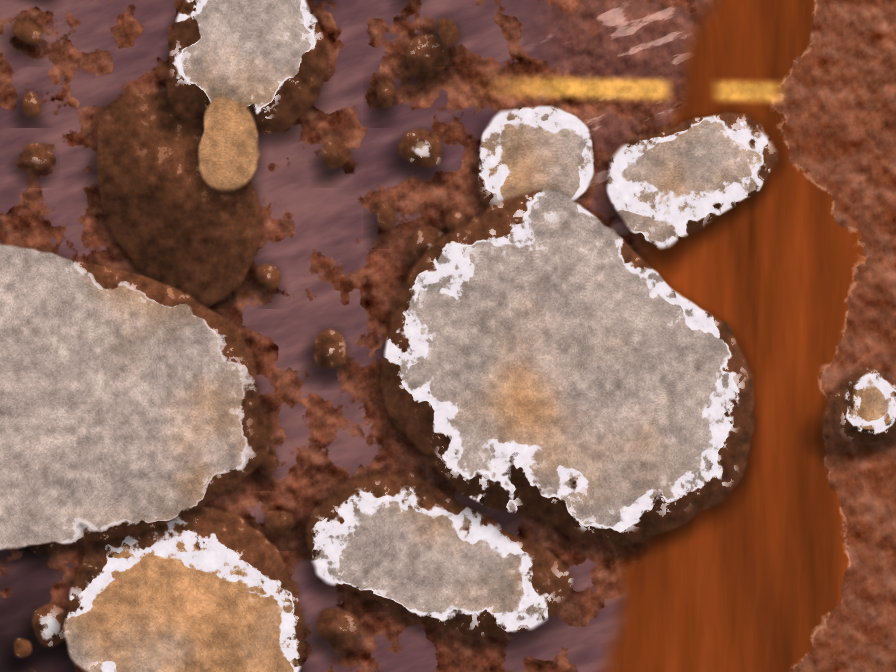
This texture is drawn by a Shadertoy shader. Its source:

```glsl
// Wet stones with salt-crusted dry tops in a rusty, muddy stream seen from above.
// The ground blends water, channel and bank by noise; stones are tapered
// superellipses with noisy outlines, painted in order over hashed pebbles.

const vec3 WATER_DARK = vec3(0.39, 0.26, 0.28);
const vec3 WATER_PALE = vec3(0.52, 0.36, 0.35);
const vec3 RUST = vec3(0.50, 0.23, 0.09);
const vec3 MUD = vec3(0.44, 0.25, 0.18);
const vec3 WET_STONE = vec3(0.40, 0.24, 0.16);
const vec3 DRY_GREY = vec3(0.70, 0.62, 0.58);
const vec3 DRY_TAN = vec3(0.74, 0.54, 0.38);
const vec3 SALT = vec3(0.93, 0.89, 0.91);
const vec3 SUN = vec3(1.0, 0.74, 0.36);
const vec2 TO_LIGHT = vec2(0.006, 0.017);
const float EDGE = 0.003;

// Large stones: centre and radii, then angle, wet rim width, salt amount
const int STONE_COUNT = 10;
const vec4 STONES[STONE_COUNT] = vec4[STONE_COUNT](
    vec4(0.27, 0.71, 0.10, 0.17), vec4(0.37, 0.92, 0.11, 0.12),
    vec4(0.345, 0.78, 0.04, 0.075), vec4(0.285, 0.09, 0.17, 0.15),
    vec4(0.05, 0.41, 0.34, 0.22), vec4(0.65, 0.175, 0.19, 0.085),
    vec4(0.80, 0.75, 0.08, 0.08), vec4(1.03, 0.745, 0.12, 0.085),
    vec4(0.855, 0.43, 0.29, 0.22), vec4(1.30, 0.387, 0.06, 0.055));
const vec3 TRAITS[STONE_COUNT] = vec3[STONE_COUNT](
    vec3(0.35, 0.105, 0.8), vec3(-0.3, 0.030, 1.2),
    vec3(-0.15, -0.1, 0.0), vec3(-0.3, 0.028, 1.0),
    vec3(-0.12, 0.002, 0.4), vec3(-0.38, 0.022, 0.8),
    vec3(0.1, 0.024, 1.7), vec3(0.5, 0.032, 1.7),
    vec3(-0.5, 0.030, 1.0), vec3(-0.6, 0.022, 1.1));

float hash(vec2 p) {
    return fract(sin(dot(p, vec2(127.1, 311.7))) * 43758.5453);
}

float noise(vec2 p) {
    vec2 i = floor(p), f = fract(p);
    f = f * f * (3.0 - 2.0 * f);
    return mix(mix(hash(i), hash(i + vec2(1, 0)), f.x),
               mix(hash(i + vec2(0, 1)), hash(i + vec2(1, 1)), f.x), f.y);
}

float fbm(vec2 p) {
    float sum = 0.0, weight = 0.5;
    for (int i = 0; i < 5; i++) {
        sum += weight * noise(p);
        p = mat2(1.6, 1.2, -1.2, 1.6) * p + 7.3;
        weight *= 0.5;
    }
    return sum;
}

float stoneDistance(vec2 p, vec4 shape, float angle) {
    float c = cos(angle), s = sin(angle);
    vec2 q = mat2(c, -s, s, c) * (p - shape.xy) / shape.zw;
    q.y *= 1.0 + 0.15 * q.x;
    q = pow(abs(q) + 0.001, vec2(2.5));
    return (pow(q.x + q.y, 0.4) - 1.0) * min(shape.z, shape.w);
}

// Paints shadow, wet flank, dry top and salt line; grain = coarse, ragged, fine
vec3 paintStone(vec3 ground, vec2 p, vec4 shape, vec3 trait, vec3 grain) {
    float d = stoneDistance(p, shape, trait.x);
    float ahead = stoneDistance(p + TO_LIGHT, shape, trait.x);
    float lit = clamp((ahead - d) / length(TO_LIGHT), -1.0, 1.0);
    ground *= mix(0.48, 1.0, smoothstep(-0.012, 0.022, min(ahead, d + 0.008)));

    vec3 wet = WET_STONE * (0.86 + 0.32 * lit) * (0.55 + 0.9 * grain.z);
    wet += 0.12 * smoothstep(0.62, 0.72, grain.z) * smoothstep(0.0, 0.8, lit);

    float rough = min(1.0, min(shape.z, shape.w) * 9.0);
    float cap = d + trait.y + rough * (0.16 * (grain.x - 0.48) + 0.09 * (grain.y - 0.48));
    float warmth = smoothstep(0.35, 0.75, grain.x + 0.5 * (hash(shape.xy) - 0.4));
    warmth = max(warmth, step(trait.y, -0.05));
    vec3 dry = mix(DRY_GREY, DRY_TAN, warmth) * (0.56 + 0.5 * grain.z + 0.38 * grain.y);
    dry *= 0.94 + 0.12 * hash(floor(p * 380.0));

    vec3 body = mix(dry, wet, smoothstep(-EDGE, EDGE, cap));
    float width = 0.012 * trait.z * smoothstep(0.25, 0.65, noise(p * 17.0 + 4.0));
    float salt = 1.0 - smoothstep(width, width + 0.005, abs(cap + 0.5 * width));
    float crumbs = smoothstep(0.61, 0.67, grain.z) * smoothstep(0.035, 0.0, abs(cap));
    salt = max(salt * smoothstep(0.28, 0.44, grain.z), 0.8 * crumbs) * min(1.0, trait.z * 1.5);
    body = mix(body, SALT * (0.9 + 0.2 * grain.z), salt);
    return mix(body, ground, smoothstep(-EDGE, EDGE, d));
}

vec3 paintGround(vec2 p, float nearest, vec3 grain) {
    float relief = fbm(p * 26.0 + TO_LIGHT * 14.0) - fbm(p * 26.0);
    // Still water with fine slanting ripples
    float ripple = fbm(vec2(p.x + p.y * 0.6, p.y - p.x * 0.4) * vec2(16.0, 55.0));
    vec3 color = mix(WATER_DARK, WATER_PALE, smoothstep(0.25, 0.7, 0.6 * grain.x + 0.4 * ripple));
    color *= 0.91 + 0.18 * ripple;
    color *= 1.0 - 0.5 * smoothstep(0.3, 0.02, length(p));
    // Mud clods gathered about the stones
    float clods = smoothstep(0.54, 0.60, grain.y + 0.2 * exp(-max(nearest, 0.0) / 0.035));
    vec3 mud = MUD * (0.62 + 0.8 * grain.z) - relief * vec3(0.85, 0.65, 0.55);
    color = mix(color, mud, clods);
    // Glossy shallows at the upper middle
    float shallows = smoothstep(0.72, 0.82, p.x + 0.2 * (grain.x - 0.5)) * smoothstep(0.6, 0.75, p.y);
    color = mix(color, mud * 1.1, 0.6 * shallows);
    color += shallows * 0.25 * smoothstep(0.56, 0.68, ripple);
    // Rust channel with flow streaks, then the lumpy bank
    float streak = fbm(p * vec2(26.0, 3.5));
    float channel = smoothstep(-0.025, 0.025, p.x - 0.92 - 0.12 * p.y - 0.16 * (grain.x - 0.5));
    color = mix(color, RUST * (0.6 + 0.8 * streak), channel);
    float bank = p.x - 1.225 - 0.025 * sin(p.y * 13.0) - 0.16 * (grain.x - 0.5) - 0.06 * (grain.y - 0.5);
    vec3 soil = vec3(0.51, 0.29, 0.20) * (0.7 + 0.6 * grain.z) - relief * 0.5;
    color = mix(color, soil, smoothstep(-EDGE, EDGE, bank));
    color += 0.17 * smoothstep(0.008, 0.0, abs(bank)) * smoothstep(0.4, 0.6, grain.z);
    // Strip of sunlight
    float strip = smoothstep(0.024, 0.006, abs(p.y - 0.868 + 0.02 * (p.x - 0.9)));
    strip *= smoothstep(0.68, 0.85, p.x) * smoothstep(1.18, 1.14, p.x);
    strip *= smoothstep(0.02, 0.05, abs(p.x - 1.03));
    return mix(color, SUN * (0.75 + 0.5 * grain.z), 0.85 * strip);
}

void mainImage(out vec4 fragColor, in vec2 fragCoord) {
    vec2 p = fragCoord / iResolution.y;
    vec3 grain = vec3(fbm(p * 5.0), fbm(p * 21.0 + 3.0), fbm(p * 75.0 + 9.0));
    vec2 warped = p + 0.07 * (vec2(fbm(p * 6.0 + 20.0), fbm(p * 6.0 + 40.0)) - 0.48);

    float nearest = 1.0;
    for (int i = 0; i < STONE_COUNT; i++)
        nearest = min(nearest, stoneDistance(warped, STONES[i], TRAITS[i].x));
    vec3 color = paintGround(p, nearest, grain);

    // Scattered wet pebbles, one at most in each cell
    for (int layer = 0; layer < 2; layer++) {
        float size = 0.14 - 0.05 * float(layer);
        vec2 cell = floor(p / size) + 31.0 * float(layer);
        vec2 jitter = vec2(hash(cell + 1.7), hash(cell + 5.3));
        vec2 centre = (floor(p / size) + 0.38 + 0.24 * jitter) * size;
        vec4 pebble = vec4(centre, size * (0.15 + 0.1 * jitter));
        if (hash(cell) < 0.3 && centre.x < 0.7)
            color = paintStone(color, p, pebble, vec3(jitter.x * 3.0, 0.03, 0.5), grain);
    }
    for (int i = 0; i < STONE_COUNT; i++)
        color = paintStone(color, warped, STONES[i], TRAITS[i], grain);
    fragColor = vec4(clamp(color, 0.0, 1.0), 1.0);
}
```
